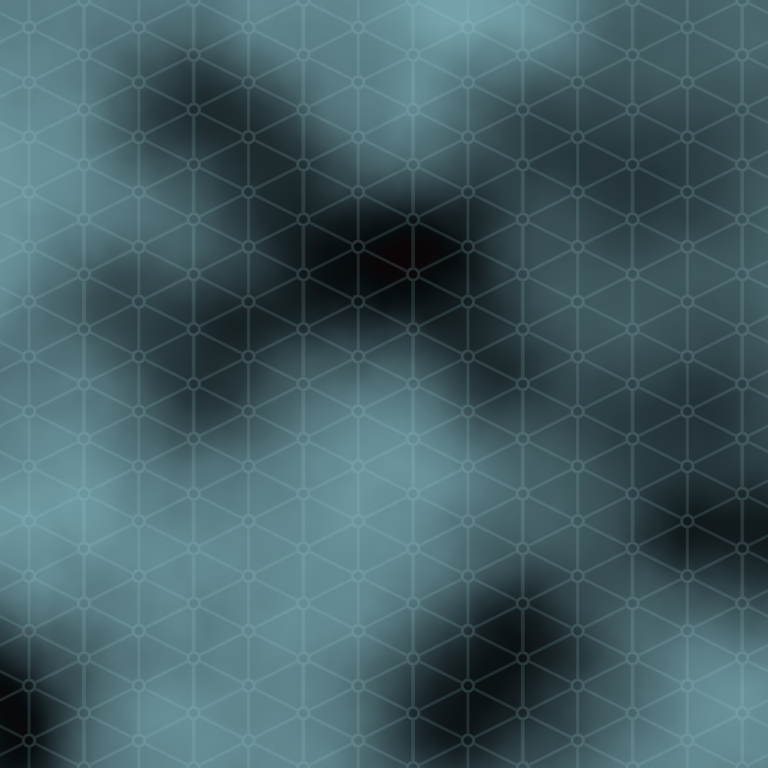
Reproduce this background procedurally as a Shadertoy shader.

```glsl
// Faint triangular lattice with ringed nodes over drifting teal fog
#define CELLS 14.0
#define COLUMN_SHIFT 0.53
#define LINE_HALF 0.026
#define RING_RADIUS 0.104
#define LINE_ALPHA 0.15
#define RING_ALPHA 0.19
#define FOG_SCALE 4.0
#define FOG_VARIATION 0.55
#define DEEP_COLOR vec3(0.0, 0.012, 0.018)
#define FOG_COLOR vec3(0.415, 0.575, 0.61)
#define LINE_COLOR vec3(0.62, 0.80, 0.83)

// Hash without sine
float hash(vec2 p) {
    vec3 v = fract(vec3(p.xyx) * 0.1031);
    v += dot(v, v.yzx + 33.33);
    return fract((v.x + v.y) * v.z);
}

float valueNoise(vec2 p) {
    vec2 i = floor(p), f = fract(p);
    f = f * f * f * (f * (f * 6.0 - 15.0) + 10.0);
    float low = mix(hash(i), hash(i + vec2(1, 0)), f.x);
    float high = mix(hash(i + vec2(0, 1)), hash(i + vec2(1, 1)), f.x);
    return mix(low, high, f.y);
}

float fbm(vec2 p) {
    float sum = 0.0, amplitude = 0.5;
    for (int i = 0; i < 5; i++) {
        sum += amplitude * valueNoise(p);
        p = mat2(1.6, 1.2, -1.2, 1.6) * p + 7.3;
        amplitude *= 0.5;
    }
    return sum;
}

// Soft falloff around the segment from a to b
float softStroke(vec2 p, vec2 a, vec2 b, float radius) {
    vec2 ab = b - a;
    float h = clamp(dot(p - a, ab) / dot(ab, ab), 0.0, 1.0);
    float d = length(p - a - ab * h) / radius;
    return exp(-d * d);
}

float fogDensity(vec2 p) {
    // Ragged edges for the broad shapes
    vec2 q = p + 0.09 * (vec2(fbm(p * 6.0), fbm(p * 6.0 + 19.0)) - 0.48);
    float t = 0.86 - 0.2 * smoothstep(0.6, 0.95, p.x) * smoothstep(0.1, 0.4, p.y);
    // Bright banks
    t += 0.16 * softStroke(q, vec2(0.0, 0.52), vec2(0.1, 0.36), 0.14);
    t += 0.22 * softStroke(q, vec2(0.63, 1.0), vec2(0.7, 1.0), 0.09);
    // Dark hollows
    t *= 1.0 - 0.68 * softStroke(q, vec2(0.25, 0.86), vec2(0.44, 0.68), 0.10);
    t *= 1.0 - 0.70 * softStroke(q, vec2(0.32, 0.58), vec2(0.55, 0.68), 0.10);
    t *= 1.0 - 0.66 * softStroke(q, vec2(0.55, 0.66), vec2(0.66, 0.53), 0.09);
    t *= 1.0 - 0.80 * softStroke(q, vec2(0.53, 0.67), vec2(0.55, 0.67), 0.06);
    t *= 1.0 - 0.48 * softStroke(q, vec2(0.70, 0.81), vec2(0.84, 0.78), 0.13);
    t *= 1.0 - 0.45 * softStroke(q, vec2(0.15, 0.62), vec2(0.24, 0.50), 0.09);
    t *= 1.0 - 0.88 * softStroke(q, vec2(0.61, 0.06), vec2(0.67, 0.14), 0.12);
    t *= 1.0 - 0.95 * softStroke(q, vec2(0.0, 0.03), vec2(0.0, 0.11), 0.11);
    t *= 1.0 - 0.78 * softStroke(q, vec2(0.91, 0.31), vec2(1.0, 0.30), 0.10);
    t *= 1.0 - 0.45 * softStroke(q, vec2(0.82, 0.46), vec2(0.92, 0.48), 0.10);
    // Cloudy variation
    t *= 1.0 + FOG_VARIATION * (fbm(p * FOG_SCALE + 3.0) - 0.48);
    return clamp(t, 0.0, 1.1);
}

// Distance to the nearest whole number
float toInteger(float x) {
    return abs(x - round(x));
}

float stroke(float d, float halfWidth, float soft) {
    return 1.0 - smoothstep(halfWidth - soft, halfWidth + soft, d);
}

void mainImage(out vec4 fragColor, in vec2 fragCoord) {
    vec2 uv = fragCoord / iResolution.y;
    float soft = max(0.75 * CELLS / iResolution.y, 0.012);

    // Background fog, with a trace of red in the deepest shade
    float density = fogDensity(uv);
    vec3 color = mix(DEEP_COLOR, FOG_COLOR, density);
    color.r += 0.04 * (1.0 - smoothstep(0.0, 0.07, density));

    // Staggered lattice: odd columns drop by half a cell
    vec2 q = uv * CELLS - vec2(COLUMN_SHIFT, 0.5);
    float column = round(q.x);
    float odd = mod(column, 2.0);
    float vertical = abs(q.x - column);
    float diagonal = min(toInteger(q.y - 0.5 * q.x), toInteger(q.y + 0.5 * q.x)) * 0.894;
    float node = length(vec2(vertical, toInteger(q.y - 0.5 * odd)));

    // Lines stop at the open rings
    float lines = max(stroke(vertical, LINE_HALF + 0.008 * odd, soft),
                      stroke(diagonal, LINE_HALF, soft));
    lines *= 1.0 - stroke(node, RING_RADIUS, soft);
    float ring = stroke(abs(node - RING_RADIUS), LINE_HALF, soft);
    color = mix(color, LINE_COLOR, max(lines * LINE_ALPHA, ring * RING_ALPHA));

    fragColor = vec4(color, 1.0);
}
```
